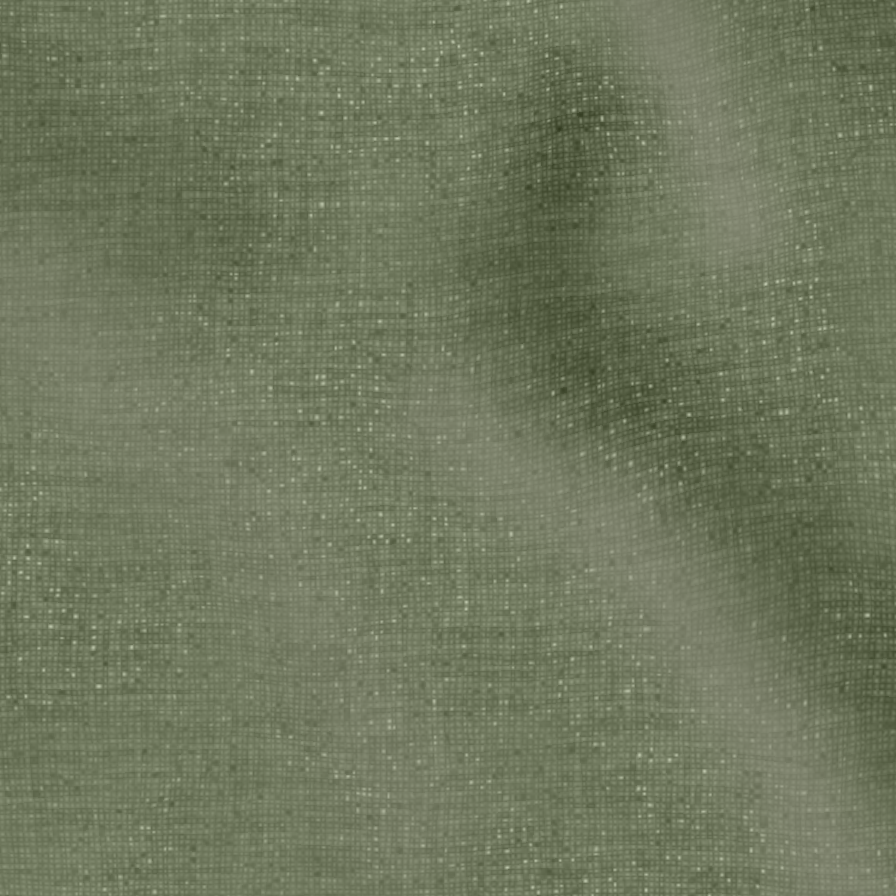
This texture is drawn by a WebGL 1 fragment shader. Its source:

```glsl
precision highp float;
uniform vec2 u_resolution;

float hash(vec2 p) {
  vec3 q = fract(vec3(p.xyx) * 0.1031);
  q += dot(q, q.yzx + 33.33);
  return fract((q.x + q.y) * q.z);
}

float noise(vec2 p) {
  vec2 i = floor(p), f = fract(p);
  f = f * f * (3.0 - 2.0 * f);
  return mix(mix(hash(i), hash(i + vec2(1.0, 0.0)), f.x),
             mix(hash(i + vec2(0.0, 1.0)), hash(i + 1.0), f.x), f.y);
}

float fbm(vec2 p) {
  float sum = 0.0, amp = 0.5;
  for (int i = 0; i < 4; i++) {
    sum += amp * noise(p);
    p = p * 2.03 + 17.0;
    amp *= 0.5;
  }
  return sum;
}

// Soft crease along the segment a-b
float crease(vec2 p, vec2 a, vec2 b, float width) {
  vec2 ab = b - a;
  float t = clamp(dot(p - a, ab) / dot(ab, ab), 0.0, 1.0);
  float d = length(p - a - ab * t) / width;
  return exp(-d * d);
}

float valleys(vec2 p) {
  float v = crease(p, vec2(0.65, 0.88), vec2(0.59, 0.68), 0.065);
  v = max(v, crease(p, vec2(0.59, 0.68), vec2(0.72, 0.55), 0.085));
  v = max(v, 0.85 * crease(p, vec2(0.72, 0.55), vec2(0.90, 0.40), 0.09));
  v = max(v, 0.9 * crease(p, vec2(0.90, 0.40), vec2(1.04, 0.17), 0.09));
  v = max(v, 0.65 * crease(p, vec2(0.93, 1.02), vec2(1.05, 0.93), 0.09));
  return max(v, 0.5 * crease(p, vec2(-0.02, 0.88), vec2(0.22, 0.75), 0.11));
}

float ridges(vec2 p) {
  float r = crease(p, vec2(0.74, 1.02), vec2(0.83, 0.76), 0.055);
  r = max(r, 0.8 * crease(p, vec2(0.50, 0.54), vec2(0.68, 0.41), 0.07));
  r = max(r, crease(p, vec2(0.68, 0.41), vec2(0.84, 0.22), 0.075));
  r = max(r, crease(p, vec2(0.84, 0.22), vec2(0.95, -0.02), 0.075));
  r = max(r, 0.65 * crease(p, vec2(0.02, 0.68), vec2(0.27, 0.46), 0.10));
  return max(r, 0.65 * crease(p, vec2(0.27, 0.46), vec2(0.46, 0.10), 0.09));
}

void main() {
  vec2 p = gl_FragCoord.xy / u_resolution;
  vec2 drift = vec2(fbm(p * 4.0), fbm(p * 4.0 + 40.0)) - 0.47;
  vec2 q = p + 0.05 * drift;
  float valley = valleys(q), ridge = ridges(q);

  // Cloth bends around the folds and slants at upper right
  float slant = smoothstep(0.45, 1.0, p.x) * smoothstep(0.05, 0.6, p.y);
  vec2 cloth = p + 0.018 * drift;
  cloth.x += 0.09 * slant * (p.y - 0.5);
  cloth.y -= 0.07 * slant + 0.008 * (valley - ridge);

  // Plain weave of uneven threads
  vec2 uv = cloth * vec2(152.0, 164.0);
  uv += 0.5 * vec2(noise(uv * vec2(0.9, 0.15)), noise(uv * vec2(0.15, 0.9) + 9.0));
  vec2 cell = floor(uv), f = fract(uv) - 0.5;
  float over = mod(cell.x + cell.y, 2.0);
  vec2 shape = mix(vec2(1.0, 0.75), vec2(0.75, 1.0), over);
  float bump = exp(-7.0 * dot(f * f, 1.0 / shape));
  float knot = hash(cell);
  float weave = 0.075 * (bump - 0.47);
  weave += (0.035 * knot - 0.0175) * (0.4 + bump);
  weave += 0.018 * (over - 0.5) * bump;

  // Slubs run along single threads, with pale knots and dark pinholes
  float weft = noise(vec2(cloth.x * 14.0, cell.y * 7.0)) - 0.5;
  float warp = noise(vec2(cell.x * 7.0, cloth.y * 14.0)) - 0.5;
  float patches = smoothstep(0.3, 0.65, fbm(p * 7.0 + 80.0));
  weave += 0.045 * weft + 0.03 * warp;
  weave += 0.10 * bump * smoothstep(0.90, 0.97, knot) * (0.4 + patches);
  weave -= 0.09 * bump * smoothstep(0.07, 0.02, knot);
  weave += 0.05 * (noise(p * 290.0) - 0.5);
  weave *= (0.85 + 0.4 * patches) * (1.0 - 0.5 * ridge) * (1.0 + 0.15 * valley);

  // Broad light, then green shade in the hollows and grey on the ridges
  float light = 0.035 * ridge - 0.105 * valley + 0.05 * (fbm(p * 5.0 + 20.0) - 0.47);
  vec3 color = vec3(0.457, 0.482, 0.384) + light + weave;
  color += vec3(-0.006, 0.004, -0.004) * (1.0 - ridge) + vec3(0.006, 0.0, 0.012) * ridge;
  gl_FragColor = vec4(clamp(color, 0.0, 1.0), 1.0);
}
```
